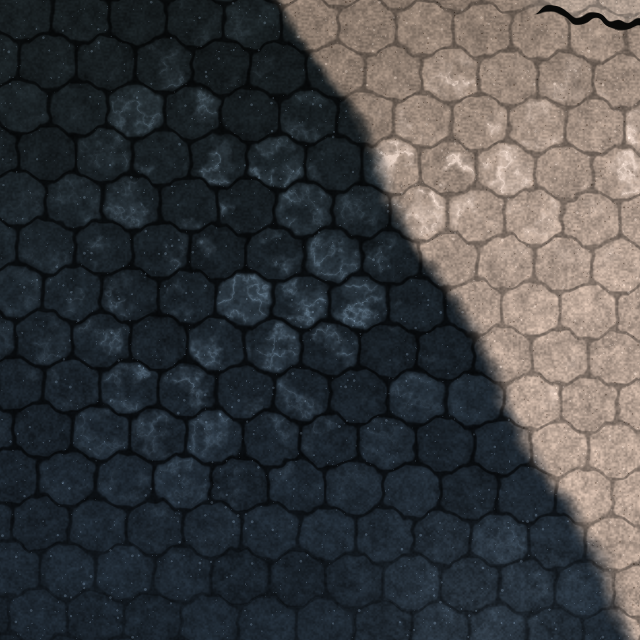
A WebGL 1 fragment shader for this texture:

```glsl
precision highp float;
uniform vec2 u_resolution;

float hash(vec2 p) {
  return fract(sin(dot(p, vec2(127.1, 311.7))) * 43758.5);
}

float noise(vec2 p) {
  vec2 i = floor(p), f = fract(p);
  f = f * f * (3.0 - 2.0 * f);
  return mix(mix(hash(i), hash(i + vec2(1, 0)), f.x),
             mix(hash(i + vec2(0, 1)), hash(i + vec2(1, 1)), f.x), f.y);
}

float fbm(vec2 p) {
  float sum = 0.0, amp = 0.53;
  for (int i = 0; i < 4; i++) {
    sum += amp * noise(p);
    p = mat2(1.6, 1.2, -1.2, 1.6) * p + 3.7;
    amp *= 0.5;
  }
  return sum;
}

float blob(vec2 p, vec2 center, float radius) {
  vec2 d = (p - center) / radius;
  return exp(-dot(d, d));
}

float smin(float a, float b, float k) {
  float h = max(k - abs(a - b), 0.0) / k;
  return min(a, b) - h * h * k * 0.25;
}

// Interlocking pavers: xy = stone index, z = distance to the joint
vec3 pavers(vec2 uv) {
  vec2 p = uv - vec2(0.43, 0.603);
  vec2 q = vec2(p.x - 0.024 * p.y, p.y + 0.035 * p.x) / vec2(0.0898, 0.0723);
  float seam = floor(q.y);
  float wave = cos(6.2832 * (q.x + 0.5 * mod(seam, 2.0)));
  float side = q.y - seam - 0.5 - 0.09 * clamp(wave * 1.6, -1.0, 1.0);
  float row = seam + step(0.0, side);
  float x = q.x + 0.5 * mod(row, 2.0) + 0.06 * (hash(vec2(row, 4.0)) - 0.5);
  float col = floor(x + 0.5);
  float across = (0.5 - abs(x - col)) * 0.0898;
  return vec3(col, row, smin(abs(side) * 0.0723, across, 0.012));
}

// Sparse round specks, one candidate per grid cell
float specks(vec2 p, float density) {
  vec2 cell = floor(p);
  vec2 at = 0.3 + 0.4 * vec2(hash(cell + 7.0), hash(cell + 19.0));
  float size = 0.1 + 0.2 * hash(cell + 31.0);
  float dot_ = 1.0 - smoothstep(size * 0.4, size, length(p - cell - at));
  return dot_ * step(1.0 - density, hash(cell));
}

void main() {
  vec2 uv = gl_FragCoord.xy / u_resolution;
  vec2 wobble = vec2(noise(uv * 70.0), noise(uv * 70.0 + 40.0)) - 0.5;
  vec3 stone = pavers(uv + 0.006 * wobble);
  float tone = hash(stone.xy + 0.5);
  float rough = fbm(uv * 60.0);
  float grain = noise(uv * 330.0) * 0.6 + noise(uv * 190.0) * 0.4 - 0.5;

  // Diagonal shadow edge, softer toward the bottom
  float down = 1.0 - uv.y;
  float edge = 0.444 + 0.553 * down + 0.012 * sin(19.6 * (down - 0.12));
  edge += 0.03 * (fbm(uv * 24.0) - 0.5);
  float soft = 0.012 + 0.012 * down;
  float light = smoothstep(-soft, soft * 1.3, uv.x - edge);

  // Stone colour in shade and in sun
  vec3 shade = mix(vec3(0.09, 0.115, 0.125), vec3(0.105, 0.14, 0.175), smoothstep(0.0, 0.8, down));
  shade += vec3(0.05, 0.055, 0.06) * blob(uv, vec2(0.76, 0.03), 0.18);
  shade *= 0.9 + 0.2 * tone + 0.5 * (rough - 0.5) + 0.5 * grain;
  float sunny = smoothstep(0.0, 0.65, down + 0.5 * (uv.x - 0.6));
  vec3 sun = mix(vec3(0.54, 0.475, 0.425), vec3(0.71, 0.63, 0.575), sunny);
  sun *= 0.96 + 0.08 * tone + 0.35 * (rough - 0.5) + 0.4 * grain;

  // Pale mineral crust, broken into patches and veins
  float shadeZone = blob(uv, vec2(0.31, 0.5), 0.24) + 0.6 * blob(uv, vec2(0.37, 0.77), 0.16)
    + 0.6 * blob(uv, vec2(0.58, 0.5), 0.14) + 0.35 * blob(uv, vec2(0.22, 0.87), 0.13)
    + 0.4 * blob(uv, vec2(0.8, 0.11), 0.12);
  float sunZone = blob(uv, vec2(0.94, 0.75), 0.12) + blob(uv, vec2(0.71, 0.71), 0.1)
    + 0.8 * blob(uv, vec2(0.62, 0.75), 0.06) + 0.7 * blob(uv, vec2(0.9, 0.39), 0.04)
    + 0.6 * blob(uv, vec2(0.72, 0.87), 0.04);
  float patchy = smoothstep(0.48, 0.68, fbm(uv * 24.0 + tone * 9.0) + 0.3 * (tone - 0.45));
  float vein = pow(1.0 - abs(2.0 * fbm(uv * 48.0 + 11.0) - 1.0), 7.0);
  float onStone = smoothstep(0.002, 0.009, stone.z);
  float crust = patchy * (0.25 + 0.75 * vein) * (0.6 + 0.8 * rough) * onStone;
  shade += vec3(0.20, 0.235, 0.265) * crust * min(shadeZone, 1.0);
  sun = mix(sun, vec3(0.93, 0.85, 0.8), min(crust * sunZone * 1.3, 0.9));

  // Joints, fading in the lower part
  float joint = 1.0 - smoothstep(0.0008, 0.0045, stone.z);
  float depth = mix(0.3, 0.62, smoothstep(0.05, 0.3, uv.y));
  shade *= 1.0 - joint * depth;
  shade *= 0.9 + 0.1 * smoothstep(0.0, 0.014, stone.z);
  sun *= 1.0 - joint * (0.16 + 0.3 * rough);

  // Grit
  float grit = specks(uv * 95.0, 0.07) + 0.7 * specks(uv * 170.0 + 5.0, 0.06);
  shade += vec3(0.13, 0.15, 0.17) * grit;
  sun += 0.12 * grit - 0.13 * specks(uv * 140.0 + 23.0, 0.1);

  vec3 color = mix(shade, sun, light);

  // Black gap under the raised rim at the upper right
  float gapY = 0.983 - 0.15 * (uv.x - 0.84) + 0.006 * sin(uv.x * 95.0 + 1.0);
  gapY += 0.012 * (noise(uv * 60.0) - 0.5);
  float width = 0.0065 * smoothstep(0.83, 0.86, uv.x);
  float gap = 1.0 - smoothstep(width - 0.002, width + 0.001, abs(uv.y - gapY));
  gap *= smoothstep(0.83, 0.84, uv.x);
  color += 0.1 * light * smoothstep(0.0, 0.01, uv.y - gapY) * smoothstep(0.8, 0.86, uv.x);
  color = mix(color, vec3(0.035, 0.035, 0.03), gap);

  gl_FragColor = vec4(clamp(color, 0.0, 1.0), 1.0);
}
```
